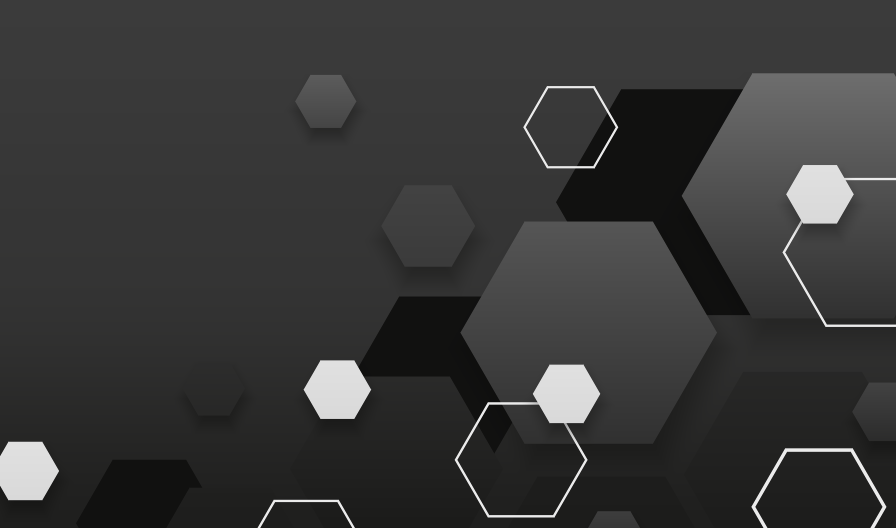
Write a Shadertoy shader that draws this background.

```glsl
// Dark wall of overlapping flat-topped hexagons: black plates, shaded tiles,
// pale badges and thin outlines. Each layer is a hexagon distance function,
// filled with a vertical gradient and lifted by a soft offset shadow.
// Lengths are in hundredths of the canvas height.

const float HALF_HEIGHT = 0.8660254; // flat-side distance over circumradius
const float BLACK = 0.065;

// Signed distance to a hexagon; hex = (centre.x, centre.y, circumradius)
float hexDistance(vec2 p, vec3 hex) {
    vec2 q = abs(p - hex.xy);
    return max(q.y, q.x * HALF_HEIGHT + q.y * 0.5) - hex.z * HALF_HEIGHT;
}

float coverage(float dist, float pixel) {
    return 1.0 - smoothstep(-0.6 * pixel, 0.6 * pixel, dist);
}

// Fill with a gradient from the bottom side to the top side
float fillHex(float base, vec2 p, vec3 hex, float bottom, float top, float pixel) {
    float height = (p.y - hex.y) / (2.0 * HALF_HEIGHT * hex.z) + 0.5;
    float shade = mix(bottom, top, clamp(height, 0.0, 1.0));
    return mix(base, shade, coverage(hexDistance(p, hex), pixel));
}

float castShadow(float base, vec2 p, vec3 hex, vec2 offset, float blur, float strength) {
    float dist = hexDistance(p - offset, hex);
    return base * (1.0 - strength * (1.0 - smoothstep(-blur, blur, dist)));
}

// Small tile with its shadow falling below
float raisedHex(float base, vec2 p, vec3 hex, float bottom, float top, float pixel) {
    float shade = castShadow(base, p, hex, vec2(0.3, -0.32 * hex.z), 0.4 * hex.z, 0.3);
    return fillHex(shade, p, hex, bottom, top, pixel);
}

float outlineHex(float base, vec2 p, vec3 hex, float width, float pixel) {
    float ring = abs(hexDistance(p, hex) + 0.5 * width) - 0.5 * width;
    return mix(base, 0.92, coverage(ring, pixel));
}

float backdrop(vec2 p) {
    float shade = mix(0.115, 0.205, smoothstep(-8.0, 52.0, p.y));
    return shade + 0.025 * smoothstep(45.0, 100.0, p.y);
}

void mainImage(out vec4 fragColor, in vec2 fragCoord) {
    float pixel = 100.0 / iResolution.y;
    vec2 p = fragCoord * pixel;
    float shade = backdrop(p);

    // Faint tile low on the right
    shade = fillHex(shade, p, vec3(152.0, 10.1, 22.5), 0.095, 0.155, pixel);

    // Black plates, partly covered by dark tiles
    shade = fillHex(shade, p, vec3(130.0, 61.7, 24.7), BLACK, BLACK, pixel);
    shade = fillHex(shade, p, vec3(84.4, 28.6, 17.6), BLACK, BLACK, pixel);
    shade = fillHex(shade, p, vec3(75.1, 11.2, 20.2), 0.09, 0.165, pixel);
    shade = fillHex(shade, p, vec3(28.3, 0.9, 13.9), BLACK, BLACK, pixel);
    shade = fillHex(shade, p, vec3(43.6, -5.7, 15.4), 0.085, 0.125, pixel);

    // Two large shaded tiles
    vec3 rightTile = vec3(155.9, 62.9, 26.8);
    vec3 centreTile = vec3(111.5, 37.0, 24.3);
    shade = castShadow(shade, p, rightTile, vec2(1.0, -4.0), 5.0, 0.25);
    shade = fillHex(shade, p, rightTile, 0.19, 0.43, pixel);
    shade = castShadow(shade, p, centreTile, vec2(1.5, -3.0), 4.0, 0.25);
    shade = fillHex(shade, p, centreTile, 0.19, 0.335, pixel);
    shade = fillHex(shade, p, vec3(113.9, -11.2, 24.2), 0.09, 0.115, pixel);

    // Small grey tiles
    shade = raisedHex(shade, p, vec3(61.7, 80.8, 5.8), 0.27, 0.36, pixel);
    shade = raisedHex(shade, p, vec3(81.1, 57.2, 8.9), 0.23, 0.26, pixel);
    shade = raisedHex(shade, p, vec3(40.5, 26.4, 5.9), 0.155, 0.175, pixel);
    shade = raisedHex(shade, p, vec3(167.8, 22.0, 6.4), 0.17, 0.26, pixel);
    shade = raisedHex(shade, p, vec3(116.3, -2.2, 6.2), 0.16, 0.24, pixel);

    // Thin outlines; w is the stroke width
    vec4 outlines[5] = vec4[5](
        vec4(108.1, 75.9, 9.0, 0.42), vec4(98.7, 12.9, 12.6, 0.45),
        vec4(164.5, 52.2, 16.3, 0.45), vec4(155.1, 4.0, 12.8, 0.65),
        vec4(58.0, -5.3, 12.3, 0.45));
    for (int i = 0; i < 5; i++) {
        shade = outlineHex(shade, p, outlines[i].xyz, outlines[i].w, pixel);
    }

    // Pale badges on top
    vec2 badges[4] = vec2[4](
        vec2(63.9, 26.2), vec2(4.8, 10.8), vec2(107.3, 25.4), vec2(155.3, 63.2));
    for (int i = 0; i < 4; i++) {
        shade = raisedHex(shade, p, vec3(badges[i], 6.4), 0.85, 0.88, pixel);
    }

    // Slightly warm tint in the darks
    vec3 tint = mix(vec3(1.0, 1.0, 0.96), vec3(1.0), smoothstep(0.08, 0.22, shade));
    fragColor = vec4(shade * tint, 1.0);
}
```
